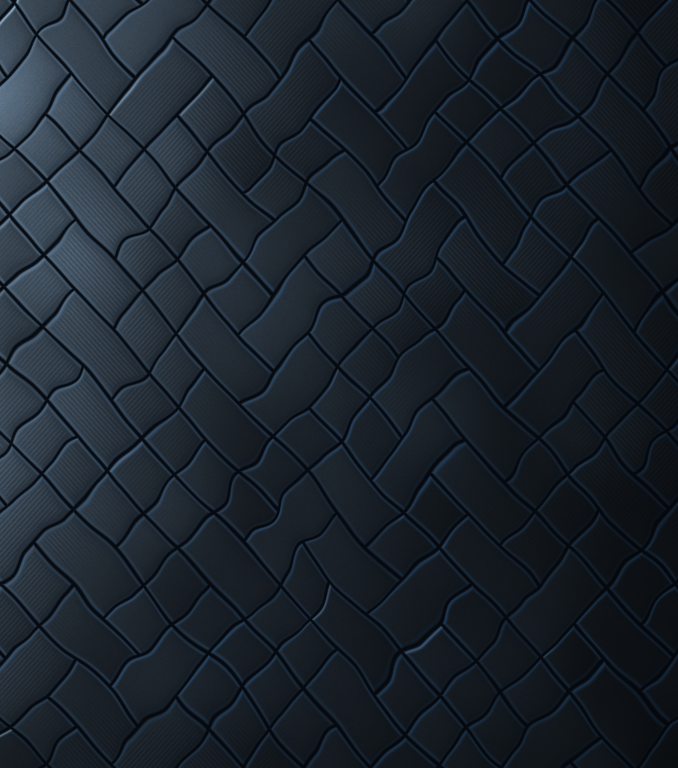
Give the GLSL for this pattern, as a Shadertoy shader.

```glsl
// Dark embossed herringbone: wavy diagonal bricks, some halved into squares,
// with black grooves, blue lit rims and fine ribbing.
// A warped, rotated cell grid gives each brick; light falls off from the upper left.

float hash(vec2 p) {
    p = fract(p * vec2(0.1031, 0.1137));
    p += dot(p, p.yx + 33.33);
    return fract((p.x + p.y) * p.x * 17.0);
}

float noise(vec2 p) {
    vec2 i = floor(p), f = fract(p);
    f = f * f * (3.0 - 2.0 * f);
    return mix(mix(hash(i), hash(i + vec2(1, 0)), f.x),
               mix(hash(i + vec2(0, 1)), hash(i + vec2(1, 1)), f.x), f.y);
}

// Finds the brick holding g: its first cell, its size and its long axis.
void herringbone(vec2 g, out vec2 origin, out vec2 size, out bool upright) {
    vec2 cell = floor(g);
    float phase = mod(cell.x - cell.y, 4.0);
    upright = phase > 1.5;
    origin = cell;
    if (phase == 1.0) origin.x -= 1.0;
    if (phase == 2.0) origin.y -= 1.0;
    size = upright ? vec2(1, 2) : vec2(2, 1);
    // Some bricks are cut across the middle
    if (hash(origin + 71.0) < 0.38) {
        origin = cell;
        size = vec2(1);
    }
}

// Narrow ridge of light just inside an edge
float rim(float d, float width) {
    float x = (d - 0.06) / width;
    return exp(-x * x);
}

void mainImage(out vec4 fragColor, in vec2 fragCoord) {
    vec2 p = fragCoord / iResolution.y;
    vec2 uv = fragCoord / iResolution.xy;
    float aa = 16.0 / iResolution.y;

    // Diagonal grid, slightly taller than wide, with hand-cut edges
    vec2 g = 10.6 * vec2(1.1 * p.x + p.y, p.y - 1.1 * p.x) + vec2(40.3, 60.6);
    vec2 flat_g = g;
    g += 0.3 * (vec2(noise(g * 0.6), noise(g * 0.6 + 37.0)) - 0.5);
    g.y += 0.26 * (noise(flat_g * vec2(1.9, 1.2) + 11.0) - 0.5);
    g.x += 0.10 * (noise(flat_g * 1.5 + 53.0) - 0.5);

    vec2 origin, size;
    bool upright;
    herringbone(g, origin, size, upright);
    vec2 q = g - origin;
    vec2 far = size - q;
    float edge = min(min(q.x, q.y), min(far.x, far.y));
    float seed = hash(origin + 5.0);

    // Broad light from the left, weaker toward the bottom
    float light = exp(-3.1 * uv.x) * mix(0.28, 1.0, smoothstep(-0.05, 0.75, uv.y));
    light *= 0.85 + 0.3 * noise(p * 5.0);
    vec3 color = vec3(0.066, 0.085, 0.106) + light * vec3(0.24, 0.29, 0.335);

    // Brick tone, slope of its face and cloudy wear
    color *= 0.90 + 0.18 * seed;
    color *= 0.93 + 0.16 * (q.y / size.y - 0.4 * q.x / size.x);
    color *= 0.82 + 0.34 * noise(p * 9.0 + 20.0);

    // Fine ribs along the brick, broken up in patches
    float across = upright ? flat_g.x : flat_g.y;
    float ribs = sin(across * 82.0) * smoothstep(0.25, 0.75, noise(p * 6.0 + 8.0));
    color *= 1.0 + 0.13 * ribs * smoothstep(0.05, 0.2, edge);
    color *= 0.97 + 0.06 * hash(floor(p * 512.0));

    // Blue shade rolling into the groove, deepest on the right-hand sides
    float shade = exp(-12.0 * min(q.y, far.x)) * 0.55 + exp(-18.0 * edge) * 0.35;
    color = mix(color, vec3(0.030, 0.052, 0.085), min(shade, 0.85));

    // Lit rims: strong on the upper left, fainter on the other sides
    float wear = 0.45 + 0.75 * noise(flat_g * 0.9 + 90.0);
    float lit = max(rim(far.y, 0.038), 0.6 * max(rim(q.x, 0.034), rim(far.x, 0.03)));
    lit = max(lit, 0.2 * rim(q.y, 0.03)) * smoothstep(0.01, 0.06, edge);
    vec3 rimColor = vec3(0.095, 0.195, 0.30) + light * vec3(0.30, 0.30, 0.29);
    color = mix(color, rimColor, min(lit * wear, 1.0));

    // Occasional pale glint along an upper edge
    float glint = smoothstep(0.84, 0.97, hash(origin + 19.0))
                * smoothstep(0.35, 0.75, noise(flat_g * 1.3 + 4.0));
    color += 0.22 * glint * rim(far.y, 0.025) * (1.0 - 0.7 * uv.x) * vec3(0.9, 0.95, 1.0);

    // Groove
    float groove = 1.0 - smoothstep(0.022 - 0.5 * aa, 0.022 + aa, edge);
    color = mix(color, vec3(0.018, 0.032, 0.052), 0.85 * groove);

    // Dim the far right and bottom margins
    color *= 1.0 - 0.2 * smoothstep(0.8, 1.0, uv.x) - 0.12 * smoothstep(0.12, 0.0, uv.y);
    fragColor = vec4(color, 1.0);
}
```
